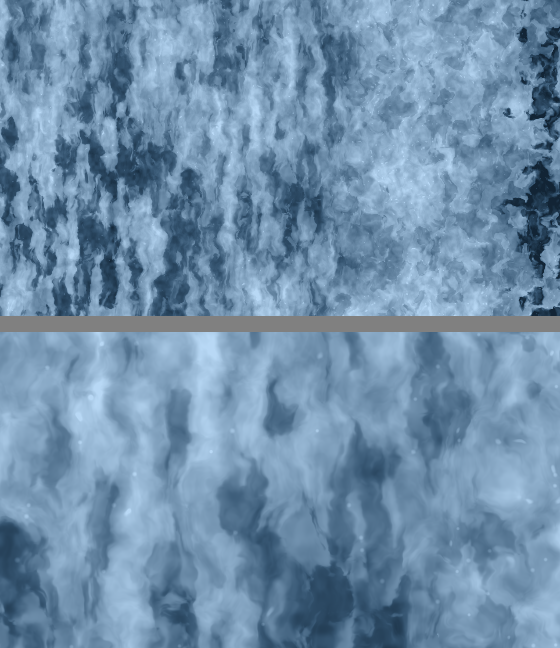
Top, the full canvas; bottom, a detail of the centre.
Write a Shadertoy shader that draws this texture.

```glsl
float hash(vec2 p) {
    vec3 q = fract(vec3(p.xyx) * 0.1031);
    q += dot(q, q.yzx + 33.33);
    return fract((q.x + q.y) * q.z);
}

float noise(vec2 p) {
    vec2 cell = floor(p), f = fract(p);
    f = f * f * f * (f * (f * 6.0 - 15.0) + 10.0);
    return mix(mix(hash(cell), hash(cell + vec2(1, 0)), f.x),
               mix(hash(cell + vec2(0, 1)), hash(cell + 1.0), f.x), f.y);
}

float fbm(vec2 p) {
    float sum = 0.0, weight = 0.53;
    for (int i = 0; i < 4; i++) {
        sum += weight * noise(p);
        p = p * 2.03 + vec2(17.3, 31.7);
        weight *= 0.5;
    }
    return sum;
}

// Soft strands along the middle contour of a smooth noise field
float strands(vec2 p) {
    float field = 0.68 * noise(p) + 0.32 * noise(p * 2.1 + 7.0);
    return smoothstep(0.14, 0.01, abs(field - 0.5));
}

// Soft round droplets, one at most per jittered cell
float spray(vec2 p, float density) {
    vec2 cell = floor(p);
    vec2 center = 0.35 + 0.3 * vec2(hash(cell + 5.1), hash(cell + 9.7));
    float radius = mix(0.2, 0.35, hash(cell + 2.3));
    float drop = smoothstep(radius, 0.05, length(fract(p) - center));
    return drop * step(1.0 - density, hash(cell + 70.0));
}

void mainImage(out vec4 fragColor, in vec2 fragCoord) {
    vec2 p = fragCoord / iResolution.y;
    vec2 warp = vec2(fbm(p * 20.0), fbm(p * 20.0 + 40.0)) - 0.5;
    float churn = smoothstep(1.05, 1.15, p.x + 0.25 * (fbm(p * vec2(9, 7) + 3.0) - 0.5));
    vec2 q = p + warp * mix(vec2(0.035, 0.06), vec2(0.05), churn);

    // Falling curtain: long streaks behind torn, lumpy foam
    float streaks = fbm(q * vec2(25.0, 3.6));
    float clumps = fbm(q * vec2(26.0, 12.0) + 21.0);
    float froth = fbm(q * vec2(42.0, 30.0) + 11.0);
    float broad = fbm(p * vec2(6.0, 2.5) + 4.0);
    float curtain = 0.395 + 0.36 * (streaks - 0.5) + 0.22 * (broad - 0.5);
    curtain += 0.28 * (clumps - 0.5) + 0.24 * (froth - 0.5);
    float cover = clumps + 0.4 * (streaks + broad - 1.0);
    curtain += 0.11 * (smoothstep(0.42, 0.54, cover) - 0.5);

    // Shaded gaps on the lower left and one dark column
    float gloom = smoothstep(0.75, 0.2, p.x) * smoothstep(0.85, 0.45, p.y);
    curtain -= 0.13 * gloom * smoothstep(0.55, 0.42, cover);
    float column = (p.x - 0.37 + 0.2 * warp.x) / 0.05;
    curtain -= 0.12 * exp(-column * column) * smoothstep(0.82, 0.66, p.y)
             * smoothstep(0.66, 0.45, clumps);
    curtain = mix(curtain, 0.2, 0.6 * smoothstep(0.3, 0.1, curtain));

    // Hanging strands, strongest across the gaps
    float hanging = strands(q * vec2(26.0, 7.5) + 60.0) * smoothstep(0.36, 0.52, froth);
    curtain += hanging * mix(0.03, 0.15, smoothstep(0.42, 0.24, curtain));

    // Churning foam: pale curds with small shaded pits
    float curds = fbm(q * 15.0 + 9.0);
    float pits = fbm(q * vec2(24.0, 20.0) + 33.0);
    float drift = fbm(p * 4.5 + 15.0);
    float foam = 0.535 + 0.22 * (curds - 0.5) + 0.26 * (drift - 0.5) + 0.26 * (froth - 0.5);
    float pitted = pits + 0.6 * (drift - 0.5);
    foam -= 0.11 * smoothstep(0.46, 0.36, pitted);
    float web = strands(q * vec2(26.0, 22.0) + 80.0);
    foam += 0.03 * web;

    // Dark hollows opening toward the right edge, laced with foam
    float edge = smoothstep(1.48, 1.72, p.x);
    vec2 toPool = (p - vec2(1.73, 0.3)) / vec2(0.13, 0.13);
    float opening = 0.17 + 0.28 * edge + 0.2 * exp(-dot(toPool, toPool));
    float depth = 0.75 * fbm(q * 20.0 + 51.0) + 0.25 * fbm(p * 6.0 + 90.0);
    float hollow = smoothstep(-0.03, 0.06, opening - depth);
    foam -= 0.07 * edge;
    foam = mix(foam, 0.1 + 0.25 * (froth - 0.5) + 0.18 * web * froth, hollow);

    float tone = mix(curtain, foam, churn);

    // Spray and fine grain
    float density = mix(0.02, 0.06, churn);
    tone += 0.11 * spray(p * 60.0 + warp * 2.0, density);
    tone += 0.10 * spray(p * 88.0 + 13.0, density);
    tone += 0.06 * (noise(p * 85.0 + 6.0) - 0.5);
    tone = clamp(tone, 0.07, 0.72);

    // Slate blue tint, weaker in the deepest shade
    vec3 tint = vec3(0.0, 0.127, 0.24) * smoothstep(-0.15, 0.25, tone);
    fragColor = vec4(tone + tint, 1.0);
}
```
